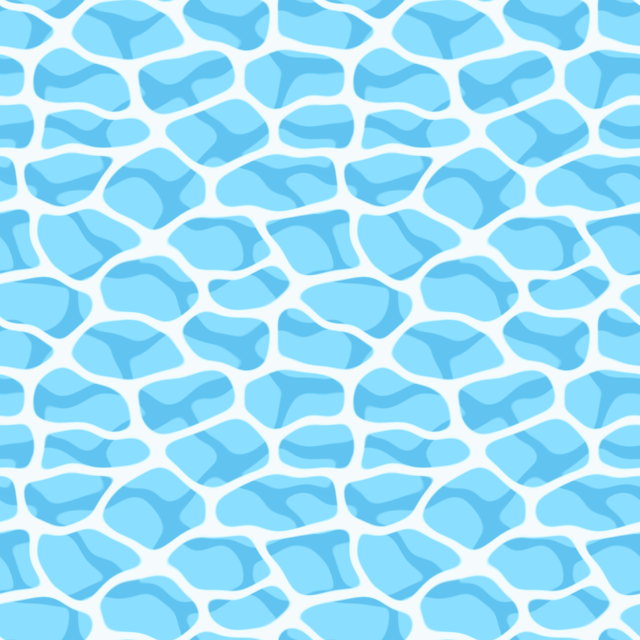
This texture is drawn by a Shadertoy shader. Its source:

```glsl
const float TAU = 6.2831853;
const vec2 GRID = vec2(6.0, 12.0);    // cells across the canvas
const vec2 STRETCH = vec2(1.0, 1.6);  // metric that flattens the cells

vec2 hash2(vec2 c, float seed) {
    vec2 h = vec2(dot(c, vec2(127.1, 311.7)), dot(c, vec2(269.5, 183.3)));
    return fract(sin(h + seed * 17.3) * 43758.5);
}

// Jittered, staggered cell centre; the pattern repeats twice per side
vec2 site(vec2 cell, float seed) {
    vec2 jitter = 0.66 * (hash2(mod(cell, GRID * 0.5), seed) - 0.5);
    return (cell + 0.5 + vec2(0.5 * mod(cell.y, 2.0), 0.0) + jitter) / GRID;
}

// Wavy displacement that wraps every half canvas
vec2 ripple(vec2 p, float phase) {
    vec2 t = TAU * 2.0 * p;
    return vec2(sin(4.0 * t.y + t.x + phase) + 0.6 * sin(3.0 * t.x - 5.0 * t.y + 2.0 * phase),
                sin(4.0 * t.x + t.y + 1.7 * phase) + 0.6 * sin(6.0 * t.x - 3.0 * t.y + phase));
}

// Rounded distance from p to the walls of its cell
float wallDistance(vec2 p, float seed, float rounding) {
    vec2 base = floor(p * GRID);
    vec2 nearest = vec2(0.0), nearestCell = base;
    float best = 1e5;
    for (int y = -2; y <= 2; y++)
    for (int x = -2; x <= 2; x++) {
        vec2 cell = base + vec2(x, y);
        vec2 offset = (site(cell, seed) - p) * STRETCH;
        float d = dot(offset, offset);
        if (d < best) { best = d; nearest = offset; nearestCell = cell; }
    }
    float sum = 0.0;
    for (int y = -2; y <= 2; y++)
    for (int x = -2; x <= 2; x++) {
        vec2 cell = nearestCell + vec2(x, y);
        if (x == 0 && y == 0) continue;
        vec2 offset = (site(cell, seed) - p) * STRETCH;
        vec2 normal = normalize(offset - nearest);
        float d = dot(0.5 * (offset + nearest), normal) / length(normal * STRETCH);
        sum += exp(-d / rounding);
    }
    return -rounding * log(sum);
}

void mainImage(out vec4 fragColor, in vec2 fragCoord) {
    vec2 p = fragCoord / iResolution.xy;
    float soft = max(0.0018, 0.8 / iResolution.y);

    // Water with wavy bands of shade
    vec2 shadeP = p + vec2(0.06, 0.02) + 0.006 * ripple(p, 2.3);
    float shade = wallDistance(shadeP, 5.0, 0.007);
    float shadeWidth = 0.0085 + 0.0022 * ripple(p.yx, 4.1).x;
    vec3 water = mix(vec3(0.375, 0.765, 0.94), vec3(0.54, 0.87, 1.0),
                     smoothstep(-soft, soft, shade - shadeWidth));

    // Pale net of light, faintly cyan at its rims
    float net = wallDistance(p + 0.0042 * ripple(p, 0.7), 2.0, 0.0075);
    vec3 foam = mix(vec3(0.96, 0.982, 0.99), vec3(0.92, 0.988, 0.992),
                    smoothstep(0.003, 0.005, net));
    vec3 color = mix(foam, water, smoothstep(-soft, soft, net - 0.0065));

    fragColor = vec4(color, 1.0);
}
```
